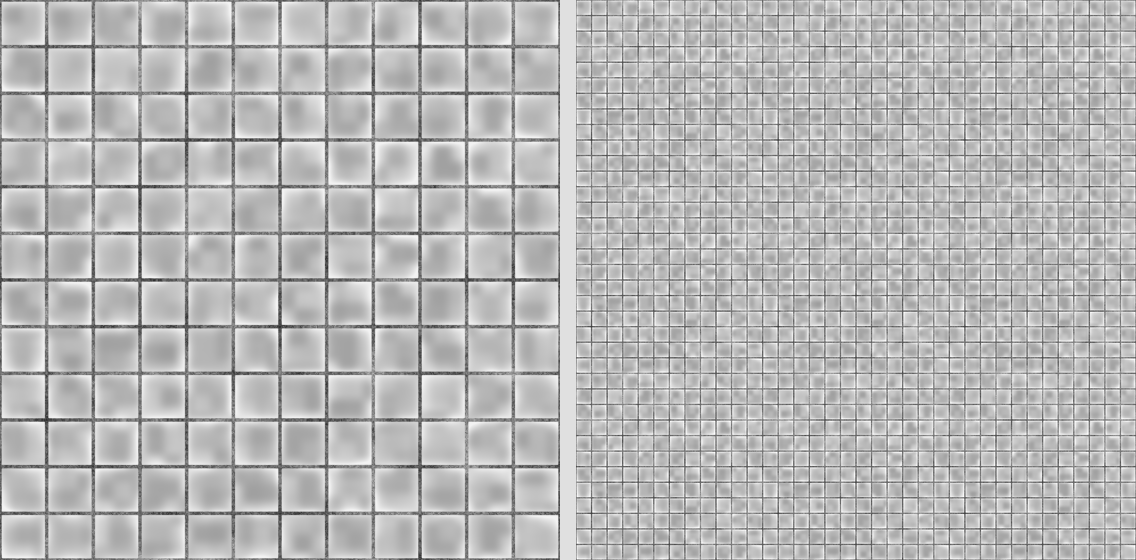
Left, the tile; right, the same tile 3 across and 3 down.
This pattern is drawn by a Shadertoy shader. Its source:

```glsl
// Square glazed grey mosaic tiles with pale glowing rims and gritty dark grout.

const int   TILES = 12;             // repeats across and down
const float HALF_TILE = 0.463;      // half tile width, in cells
const float CORNER_RADIUS = 0.022;
const float EDGE_SOFTNESS = 0.018;
const float GLAZE_BASE = 0.688;
const float GLAZE_CLOUD = 0.13;     // brightness range of the cloudy glaze
const float RIM_WIDTH = 0.10;       // falloff length of the pale rim
const float RIM_MIN = 0.09;
const float RIM_MAX = 0.31;
const float GROUT_BASE = 0.435;
const float GROUT_STAIN = 0.34;     // broad light and dark patches
const float GROUT_GRAIN = 0.34;     // fine grit

// Integer hash of a lattice point, from 0 to 1.
float hash(ivec2 p, int seed) {
    uint h = uint(p.x) * 374761393u + uint(p.y) * 668265263u + uint(seed) * 974711u;
    h = (h ^ (h >> 13)) * 1274126177u;
    h = (h ^ (h >> 16)) * 2246822519u;
    h ^= h >> 15;
    return float(h & 65535u) / 65535.0;
}

ivec2 wrap(ivec2 p, int period) {
    return ((p % period) + period) % period;
}

// Value noise that wraps after a whole number of lattice steps.
float noise(vec2 p, int period, int seed) {
    ivec2 i = ivec2(floor(p));
    vec2 f = fract(p);
    f = f * f * f * (f * (f * 6.0 - 15.0) + 10.0);
    float a = hash(wrap(i, period), seed);
    float b = hash(wrap(i + ivec2(1, 0), period), seed);
    float c = hash(wrap(i + ivec2(0, 1), period), seed);
    float d = hash(wrap(i + ivec2(1, 1), period), seed);
    return mix(mix(a, b, f.x), mix(c, d, f.x), f.y);
}

float roundedBox(vec2 p, float halfSize, float radius) {
    vec2 q = abs(p) - halfSize + radius;
    return length(max(q, 0.0)) + min(max(q.x, q.y), 0.0) - radius;
}

// Cloudy glaze, paler towards the rim; every tile has its own clouds.
float glazeShade(vec2 local, ivec2 id) {
    int seed = 10 + 3 * (id.x + id.y * TILES);
    vec2 shift = vec2(hash(id, 1), hash(id, 2));
    float cloud = noise(local * 2.6 + shift + 4.0, 64, seed);
    float rimCloud = noise(local * 2.1 + shift.yx + 4.0, 64, seed + 1);

    vec2 inset = max(HALF_TILE - abs(local), 0.0);
    vec2 fade = exp(-inset / (RIM_WIDTH * mix(0.75, 1.25, cloud)));
    float rim = 1.0 - (1.0 - fade.x) * (1.0 - fade.y);

    float tone = GLAZE_BASE + GLAZE_CLOUD * (cloud - 0.5);
    tone += 0.02 * (hash(id, 3) - 0.5);
    return min(tone + rim * mix(RIM_MIN, RIM_MAX, rimCloud), 0.95);
}

// Grout with broad stains and fine grit.
float groutShade(vec2 p) {
    float stain = 0.6 * noise(p, TILES, 4) + 0.4 * noise(p * 3.0, TILES * 3, 5);
    float grain = 0.55 * noise(p * 22.0, TILES * 22, 6)
                + 0.45 * noise(p * 41.0, TILES * 41, 7);
    return GROUT_BASE + GROUT_STAIN * (stain - 0.5) + GROUT_GRAIN * (grain - 0.5);
}

void mainImage(out vec4 fragColor, in vec2 fragCoord) {
    vec2 p = fragCoord / iResolution.xy * float(TILES);
    ivec2 id = wrap(ivec2(floor(p)), TILES);
    vec2 local = fract(p) - 0.5;

    // Tile coverage
    float pixel = float(TILES) / min(iResolution.x, iResolution.y);
    float soft = max(EDGE_SOFTNESS, 0.7 * pixel);
    float dist = roundedBox(local, HALF_TILE, CORNER_RADIUS);
    float tile = 1.0 - smoothstep(-soft, soft, dist);

    float shade = mix(groutShade(p), glazeShade(local, id), tile);
    fragColor = vec4(vec3(shade), 1.0);
}
```
